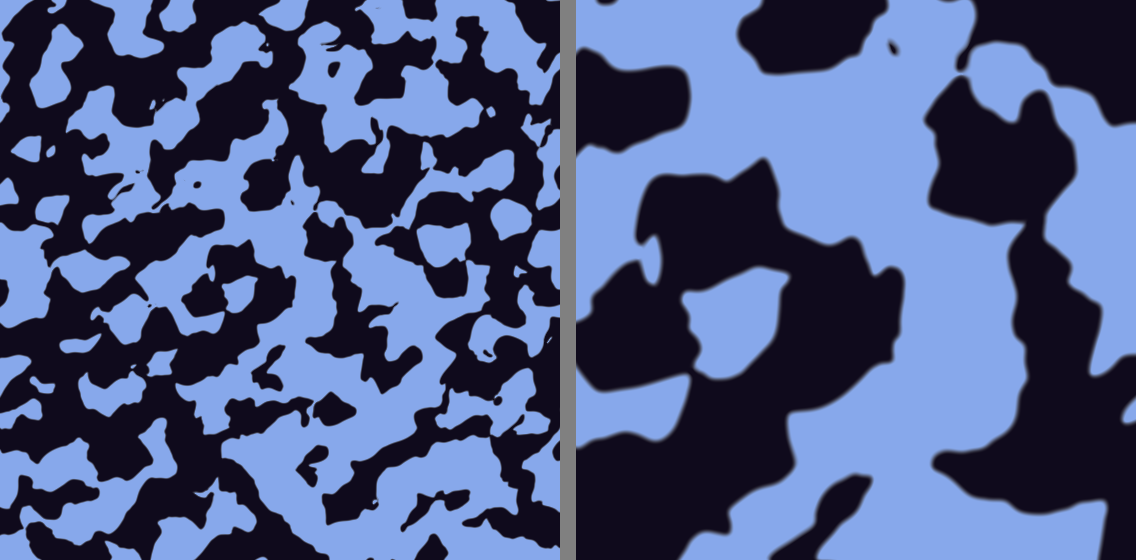
Left: the whole. Right: its middle third, enlarged.
Give the GLSL for this texture, as a three.js fragment shader.

```glsl
// Irregular camouflage of ragged, linked blue patches on a near-black ground.
varying vec2 vUv;

const vec3 DARK = vec3(0.06, 0.04, 0.11);
const vec3 BLUE = vec3(0.53, 0.66, 0.92);
const vec3 EDGE_GREYING = vec3(0.0, 0.03, 0.10);

const float PATCH_FREQUENCY = 11.0;
const float PATCH_ANGLE = 0.75;
const float PATCH_STRETCH = 1.25;
const float COVERAGE_BIAS = -0.008;
const float EDGE_HALF_WIDTH = 0.0022;
const float SLOPE_STEP = 0.0008;
const float MIN_SLOPE = 1.5;

// Random unit vector for a lattice cell.
vec2 randomGradient(vec2 cell) {
  vec3 p = fract(cell.xyx * vec3(0.1031, 0.1030, 0.0973));
  p += dot(p, p.yzx + 33.33);
  float angle = 6.28319 * fract((p.x + p.y) * p.z);
  return vec2(cos(angle), sin(angle));
}

// Gradient noise with quintic interpolation, centred on zero.
float gradientNoise(vec2 p) {
  vec2 cell = floor(p);
  vec2 f = fract(p);
  vec2 blend = f * f * f * (f * (f * 6.0 - 15.0) + 10.0);
  vec2 right = vec2(1.0, 0.0);
  vec2 up = vec2(0.0, 1.0);
  float a = dot(randomGradient(cell), f);
  float b = dot(randomGradient(cell + right), f - right);
  float c = dot(randomGradient(cell + up), f - up);
  float d = dot(randomGradient(cell + 1.0), f - 1.0);
  return mix(mix(a, b, blend.x), mix(c, d, blend.x), blend.y);
}

vec2 rotate(vec2 p, float angle) {
  float c = cos(angle);
  float s = sin(angle);
  return vec2(c * p.x + s * p.y, c * p.y - s * p.x);
}

// Offsets the point so that outlines become lumpy and angular.
vec2 warp(vec2 p, float frequency, float amount) {
  vec2 q = p * frequency;
  return p + amount * vec2(gradientNoise(q + 41.7), gradientNoise(q + 83.2));
}

// Patch height: positive inside the blue, negative in the dark.
float patchField(vec2 uv) {
  vec2 p = warp(uv, 17.0, 0.022);
  vec2 q = rotate(p, PATCH_ANGLE) * vec2(1.0, PATCH_STRETCH) * PATCH_FREQUENCY;
  float height = gradientNoise(q + 7.3);
  height += 0.50 * gradientNoise(q * 1.9 + 23.1);
  height += 0.11 * gradientNoise(q * 4.6 + 57.9);

  // Broad drift: sparse islands at upper left, joined masses at lower right.
  float drift = 0.22 * gradientNoise(uv * 3.0 + 12.4);
  float slant = 0.07 * (uv.x - uv.y);
  return height + drift + slant + COVERAGE_BIAS;
}

// Approximate signed distance to the outline, in canvas units.
float outlineDistance(vec2 uv) {
  float height = patchField(uv);
  float dx = patchField(uv + vec2(SLOPE_STEP, 0.0)) - height;
  float dy = patchField(uv + vec2(0.0, SLOPE_STEP)) - height;
  float slope = length(vec2(dx, dy)) / SLOPE_STEP;
  return height / max(slope, MIN_SLOPE);
}

// Mixes the two colours, with slightly greyer tones along the outline.
vec3 shade(float coverage) {
  float rim = 4.0 * coverage * (1.0 - coverage);
  return mix(DARK, BLUE, coverage) - EDGE_GREYING * rim;
}

void main() {
  float signedDistance = outlineDistance(vUv);
  float coverage = smoothstep(-EDGE_HALF_WIDTH, EDGE_HALF_WIDTH, signedDistance);
  gl_FragColor = vec4(shade(coverage), 1.0);
}
```
